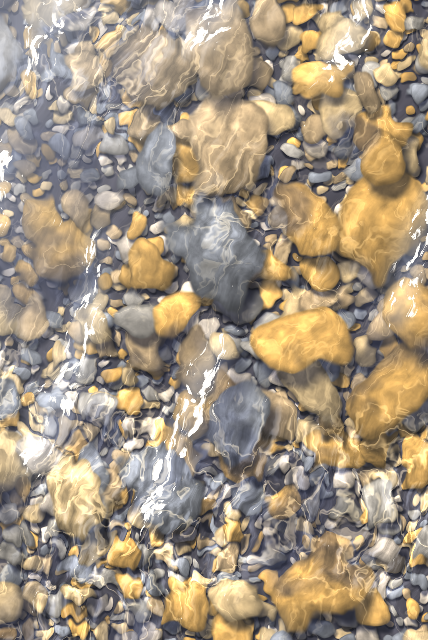
This texture is drawn by a Shadertoy shader. Its source:

```glsl
const int LAYERS = 4;
const float GRAVEL_SCALE = 46.0;    // cells per canvas height, finest layer
const float LAYER_RATIO = 0.54;     // each layer is coarser than the last
const vec2 SHADOW_SHIFT = vec2(0.07, -0.16);
const vec2 LIGHT = vec2(-0.45, 0.89);
const float FLOW_SLOPE = 0.4;       // sideways drift of the current
const float CURRENT_SPACING = 0.235;
const float RIPPLE = 0.012;
const vec3 BED = vec3(0.25, 0.24, 0.27);
const vec3 SHADOW = vec3(0.25, 0.27, 0.38);
const vec3 DEEP = vec3(0.16, 0.18, 0.29);
const vec3 SKY = vec3(0.76, 0.79, 0.86);
const vec3 SUN = vec3(1.0, 0.98, 0.94);
const vec3 STONES[6] = vec3[6](
    vec3(0.91, 0.69, 0.35),   // ochre
    vec3(0.87, 0.74, 0.52),   // sand
    vec3(0.74, 0.62, 0.45),   // tan
    vec3(0.67, 0.64, 0.59),   // warm grey
    vec3(0.53, 0.54, 0.56),   // slate
    vec3(0.88, 0.81, 0.72));  // cream

float hash(vec2 p) {
    return fract(sin(dot(p, vec2(127.1, 311.7))) * 43758.5453);
}

float noise(vec2 p) {
    vec2 i = floor(p), f = fract(p);
    f = f * f * (3.0 - 2.0 * f);
    return mix(mix(hash(i), hash(i + vec2(1, 0)), f.x),
               mix(hash(i + vec2(0, 1)), hash(i + vec2(1, 1)), f.x), f.y);
}

float fbm(vec2 p) {
    float sum = 0.0, gain = 0.533;
    for (int i = 0; i < 4; i++) {
        sum += gain * noise(p);
        p = mat2(1.6, 1.2, -1.2, 1.6) * p + 7.3;
        gain *= 0.5;
    }
    return sum;
}

// Negative inside a lumpy, rounded box of the given half axes
float stoneShape(vec2 r, vec2 axes, vec2 seed) {
    vec2 a = pow(abs(r / axes), vec2(2.4));
    return pow(a.x + a.y, 1.0 / 2.4) - 1.0 + 0.6 * (noise(r * 3.0 + seed) - 0.5);
}

// Scatters one size of stones, each with its shadow, over what lies below
vec3 addStones(vec3 colour, vec2 p, float scale, float cover, float layer) {
    vec2 q = p * scale + layer * 17.3;
    float soft = 0.05 + 0.0016 * scale;
    float grain = fbm(p * 65.0 + layer * 9.0);
    for (int k = 0; k < 9; k++) {
        vec2 id = floor(q) + vec2(k % 3, k / 3) - 1.0;
        if (hash(id + 3.1) > cover) continue;
        vec2 seed = 40.0 * vec2(hash(id + 11.7), hash(id + 23.9));
        vec2 centre = id + 0.2 + 0.6 * fract(seed);
        float angle = 6.2832 * hash(id + 5.3);
        mat2 turn = mat2(cos(angle), sin(angle), -sin(angle), cos(angle));
        vec2 axes = mix(0.3, 0.53, hash(id + 7.7)) * vec2(1.15, mix(0.65, 1.0, hash(id + 9.2)));
        vec2 r = q - centre;
        float d = stoneShape(turn * r, axes, seed);
        float shade = stoneShape(turn * (r - SHADOW_SHIFT), axes, seed);
        colour *= mix(vec3(1), SHADOW, 0.85 * (1.0 - smoothstep(-0.25, 0.22, shade)));

        // Coarse stones lean to the ochre end of the palette
        float pick = pow(hash(id + 31.4), 1.0 + 0.3 * layer);
        vec3 stone = STONES[int(pick * 5.99)] * mix(0.82, 1.1, hash(id + 41.0));
        stone *= 0.96 + 0.3 * dot(r, LIGHT) / axes.x;
        stone *= 0.72 + 0.56 * grain;
        stone *= mix(0.72, 1.0, smoothstep(0.0, 0.3, -d));
        colour = mix(colour, stone, 1.0 - smoothstep(-soft, soft, d));
    }
    return colour;
}

void mainImage(out vec4 fragColor, in vec2 fragCoord) {
    vec2 uv = fragCoord / iResolution.xy;
    vec2 p = fragCoord / iResolution.y;

    // Flow coordinates: across and along the current
    float across = p.x - FLOW_SLOPE * p.y + 0.09 * (fbm(p * 5.0) - 0.5);
    vec2 flow = vec2(across, p.y + FLOW_SLOPE * p.x);
    float rough = smoothstep(0.35, 0.7, fbm(p * 4.5 + 20.0));

    // Refraction bends the bed
    vec2 wave = vec2(noise(flow * vec2(75, 28)), noise(flow * vec2(60, 34) + 50.0)) - 0.5;
    vec2 swell = vec2(fbm(p * 16.0), fbm(p * 16.0 + 31.0)) - 0.5;
    vec2 bed = p + RIPPLE * (0.35 + 1.3 * rough) * wave + 0.022 * swell;

    vec3 colour = BED;
    float scale = GRAVEL_SCALE;
    for (int i = 0; i < LAYERS; i++) {
        float layer = float(i);
        colour = addStones(colour, bed, scale, 0.95 - 0.15 * layer, layer);
        scale *= LAYER_RATIO;
    }

    // Blue hollows, then sunlight focused by the ripples
    float hollow = smoothstep(0.56, 0.74, fbm(bed * 9.0 + 60.0));
    colour = mix(colour, colour * 0.35 + DEEP * 0.5, 0.75 * hollow);
    float streak = fbm(flow * vec2(95, 30) + 4.0 * swell);
    colour *= 1.0 + (0.4 + 0.9 * rough) * (streak - 0.48);
    float caustic = 1.0 - abs(2.0 * fbm(flow * vec2(34, 20) + 3.0 * swell) - 1.0);
    colour += vec3(0.25, 0.22, 0.16) * smoothstep(0.87, 1.0, caustic) * (0.4 + rough);

    // Sky sheen, strongest at the upper left
    float veil = smoothstep(0.9, 0.0, uv.x + 0.9 * (1.0 - uv.y));
    float sheen = 0.07 + 0.36 * veil + 0.25 * rough * smoothstep(0.5, 0.75, streak);
    colour = mix(colour, SKY, sheen);

    // Broken white glints along repeated currents
    float lane = abs(fract((across + 0.07) / CURRENT_SPACING + 0.5) - 0.5) * CURRENT_SPACING;
    float gate = smoothstep(0.38, 0.62, noise(flow * vec2(4, 6) + 8.0) + 0.3 * (uv.y - 0.5));
    float current = gate * smoothstep(0.055, 0.0, lane);
    float sparkle = fbm(flow * vec2(130, 48) + 5.0 * swell + 90.0);
    colour = mix(colour, SKY, 0.3 * current);
    float glint = smoothstep(0.0, 0.1, sparkle - mix(0.82, 0.5, current));
    colour = mix(colour, SUN, 0.92 * glint);

    colour = 1.07 * colour + 0.035;
    fragColor = vec4(clamp(colour, 0.0, 1.0), 1.0);
}
```
